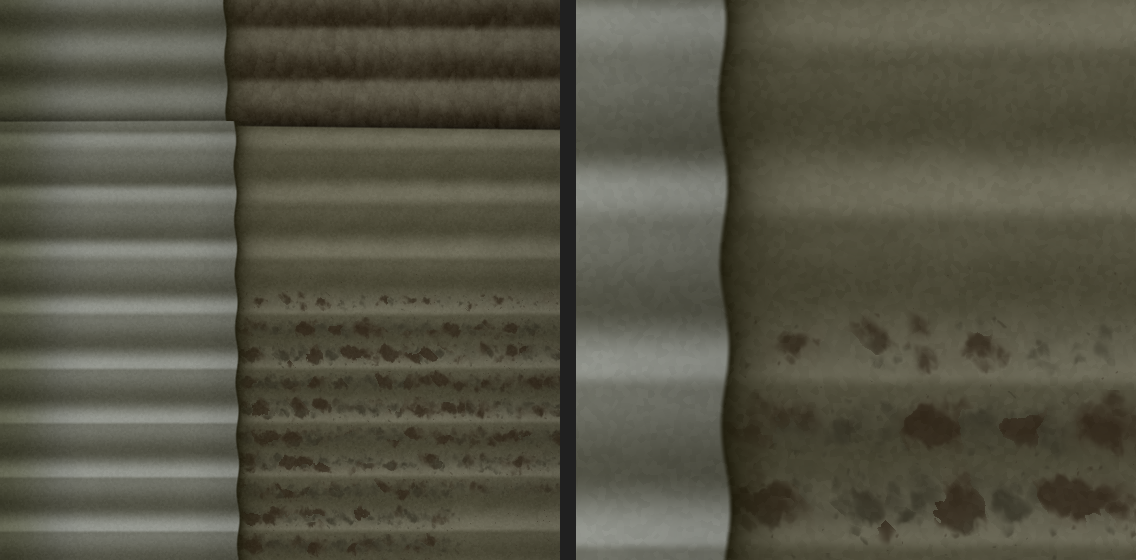
Left: the whole. Right: its middle third, enlarged.
Give the GLSL for this texture, as a WebGL 2 fragment shader.

```glsl
#version 300 es
precision highp float;
// Overlapping corrugated metal sheets: a clean pale stack laps over a rusty one.
// Ridges are periodic shading profiles; cellular noise makes rust and grain,
// and layered sines bend the ridge lines and vary the tone.

uniform vec2 u_resolution;
out vec4 fragColor;

const float TAU = 6.2831853;
const float PITCH = 0.0967;         // ridge spacing of the lower sheets
const float PHASE = 0.759;          // depth of one crisp ridge edge
const float UPPER_PITCH = 0.093;    // ridge spacing of the upper sheets
const float UPPER_PHASE = 0.131;    // depth of one upper trough
const float SEAM_LEFT = 0.216;
const float SEAM_RIGHT = 0.225;
const float SPOT_SCALE = 36.0;
const float GRAIN_SCALE = 260.0;
const float GRAIN_AMOUNT = 0.026;

const vec3 PALE_HIGH = vec3(0.57, 0.58, 0.55);
const vec3 PALE_LOW = vec3(0.31, 0.31, 0.26);
const vec3 OLIVE_HIGH = vec3(0.44, 0.43, 0.36);
const vec3 OLIVE_LOW = vec3(0.27, 0.26, 0.19);
const vec3 BROWN_HIGH = vec3(0.35, 0.33, 0.27);
const vec3 BROWN_LOW = vec3(0.15, 0.12, 0.07);
const vec3 RUST = vec3(0.19, 0.15, 0.10);
const vec3 SOOT = vec3(0.21, 0.20, 0.15);
const vec3 GAP = vec3(0.12, 0.11, 0.05);

vec2 hash2(vec2 p) {
  vec3 q = fract(p.xyx * vec3(0.1031, 0.1030, 0.0973));
  q += dot(q, q.yzx + 33.33);
  return fract((q.xx + q.yz) * q.zy);
}

// Distance to the nearest scattered point, and that point's random value.
vec2 cellular(vec2 p) {
  vec2 base = floor(p), best = vec2(9.0, 0.0);
  for (int j = -1; j <= 1; j++)
    for (int i = -1; i <= 1; i++) {
      vec2 id = base + vec2(i, j);
      float d = length(id + hash2(id) - p);
      if (d < best.x) best = vec2(d, hash2(id + 71.0).x);
    }
  return best;
}

float layeredSines(vec2 p) {
  float sum = 0.0, gain = 0.5;
  for (int i = 0; i < 4; i++) {
    sum += gain * sin(p.x + 1.7 * sin(p.y)) * cos(p.y + 0.8 * p.x);
    p = mat2(1.6, 1.2, -1.2, 1.6) * p + 2.3;
    gain *= 0.55;
  }
  return sum;
}

// Shelf below the edge, soft trough, bright crest, then the edge itself.
float ridge(float p, float shelf, float trough, float edge) {
  float tone = mix(shelf, 0.04, smoothstep(0.05, trough, p));
  tone = mix(tone, 1.0, smoothstep(trough + 0.02, 0.96 - edge, p));
  return mix(tone, shelf, smoothstep(1.0 - edge, 1.0, p));
}

float band(float x, float centre, float width) {
  float d = (x - centre) / width;
  return exp(-d * d);
}

vec3 paleSheet(vec2 uv, bool upper) {
  float wave = 0.5 - 0.5 * cos(TAU * (uv.y - UPPER_PHASE) / UPPER_PITCH);
  float edge = mix(0.26, 0.07, smoothstep(0.3, 0.7, uv.y)); // crisper when lower
  float tone = ridge(fract((uv.y - PHASE) / PITCH), 0.48, 0.48, edge);
  tone = max(tone, 0.6 * exp(-abs(uv.y - SEAM_LEFT) / 0.025));
  tone *= mix(0.78, 1.0, smoothstep(0.2, 0.65, uv.y));
  if (upper) tone = 0.62 * wave - 0.06;
  vec3 color = mix(PALE_LOW, PALE_HIGH, tone);
  color *= mix(0.68, 1.0, smoothstep(-0.02, 0.17, uv.x));
  color *= mix(vec3(1.0, 1.0, 0.86), vec3(1.0), smoothstep(0.0, 0.12, uv.x));
  return color * (1.0 - 0.08 * smoothstep(0.33, 0.42, uv.x));
}

vec3 rustySheet(vec2 uv, bool upper) {
  float blotch = layeredSines(uv * vec2(36.0, 48.0));
  float ragged = layeredSines(uv * vec2(95.0, 60.0) + 4.0);
  if (upper) {
    float p = fract((uv.y - UPPER_PHASE - 0.003 + 0.002 * blotch) / UPPER_PITCH);
    float tone = smoothstep(0.0, 0.2, p) * (1.0 - smoothstep(0.3, 0.96, p));
    vec2 flake = cellular(uv * vec2(62.0, 40.0) + 0.5 * ragged);
    float wear = 0.16 * (flake.y - 0.5) + 0.16 * (0.45 - flake.x) + 0.12 * ragged;
    return mix(BROWN_LOW, BROWN_HIGH, clamp(0.85 * tone + 0.18 + wear, 0.0, 1.1));
  }
  float p = fract((uv.y - PHASE + 0.002 * blotch) / PITCH);
  float edge = mix(0.24, 0.1, smoothstep(0.3, 0.6, uv.y));
  float tone = max(ridge(p, 0.3, 0.36, edge), 0.45 * exp(-abs(uv.y - SEAM_RIGHT) / 0.03));
  vec3 color = mix(OLIVE_LOW, OLIVE_HIGH, 0.85 * tone + 0.1 + 0.1 * blotch);

  // Two rows of corrosion per ridge, stronger toward the bottom and the lap.
  float q = p + 0.08 * ragged;
  float rows = max(band(q, 0.22, 0.16), band(q, 0.69, 0.17));
  float wear = smoothstep(0.47, 0.6, uv.y) * mix(1.0, 0.75, smoothstep(0.5, 1.0, uv.x));
  wear *= 1.0 - 0.85 * smoothstep(0.86, 0.9, uv.y) * smoothstep(0.78, 0.84, uv.x);
  vec2 spot = cellular(uv * SPOT_SCALE + 0.4 * blotch + 0.25 * ragged);
  vec2 fleck = cellular(uv * SPOT_SCALE * 2.0 + 19.0 + 0.4 * ragged);
  float radius = rows * wear * (0.2 + 0.6 * spot.y);
  float mark = 1.0 - smoothstep(radius - 0.2, radius + 0.12, spot.x);
  mark *= smoothstep(0.02, 0.25, radius);
  float fine = 1.0 - smoothstep(0.1, 0.6, fleck.x / max(rows * wear * fleck.y * 1.8, 0.01));
  vec3 stain = mix(SOOT, RUST, smoothstep(0.2, 0.8, spot.y + 0.5 * blotch));
  float film = clamp(0.42 + 0.4 * blotch + 0.2 * ragged, 0.0, 0.8);
  color = mix(color, stain, film * rows * wear);
  return mix(color, stain, 0.72 * max(mark, 0.55 * fine));
}

void main() {
  vec2 uv = gl_FragCoord.xy / u_resolution;
  uv.y = 1.0 - uv.y; // depth below the top
  float soft = max(1.2 / u_resolution.y, 0.002);

  // The seam and the scalloped side of the covering sheets.
  float leftSeam = SEAM_LEFT + 0.004 * (0.3 - uv.x);
  float rightSeam = SEAM_RIGHT + 0.012 * (uv.x - 0.42);
  float leftLower = smoothstep(-soft, soft, uv.y - leftSeam);
  float rightLower = smoothstep(-soft, soft, uv.y - rightSeam);
  float scallop = 0.0025 * cos(TAU * (uv.y - PHASE - 0.07) / PITCH);
  float side = uv.y < leftSeam ? 0.401 + 0.02 * uv.y : 0.417 + 0.009 * uv.y;
  side += scallop;

  // Each upper sheet darkens where it tucks behind its seam.
  float leftTuck = 1.0 - 0.25 * exp(-abs(uv.y - leftSeam) / 0.01);
  float rightTuck = 1.0 - 0.45 * exp(-abs(uv.y - rightSeam) / 0.01);
  vec3 pale = mix(paleSheet(uv, true) * leftTuck, paleSheet(uv, false), leftLower);
  vec3 rusty = mix(rustySheet(uv, true) * rightTuck, rustySheet(uv, false), rightLower);

  float lap = max(uv.x - side, 0.0);
  float shadow = 0.75 * exp(-lap / 0.013) + 0.25 * exp(-lap / 0.05);
  rusty = mix(rusty, GAP, shadow);
  rusty *= 1.0 - 0.08 * smoothstep(0.8, 1.0, uv.x);

  vec3 color = mix(pale, rusty, smoothstep(side - soft, side + soft, uv.x));
  float grain = cellular(uv * GRAIN_SCALE).y - 0.5;
  color += GRAIN_AMOUNT * grain + 0.008 * layeredSines(uv * 14.0);
  fragColor = vec4(clamp(color, 0.0, 1.0), 1.0);
}
```
